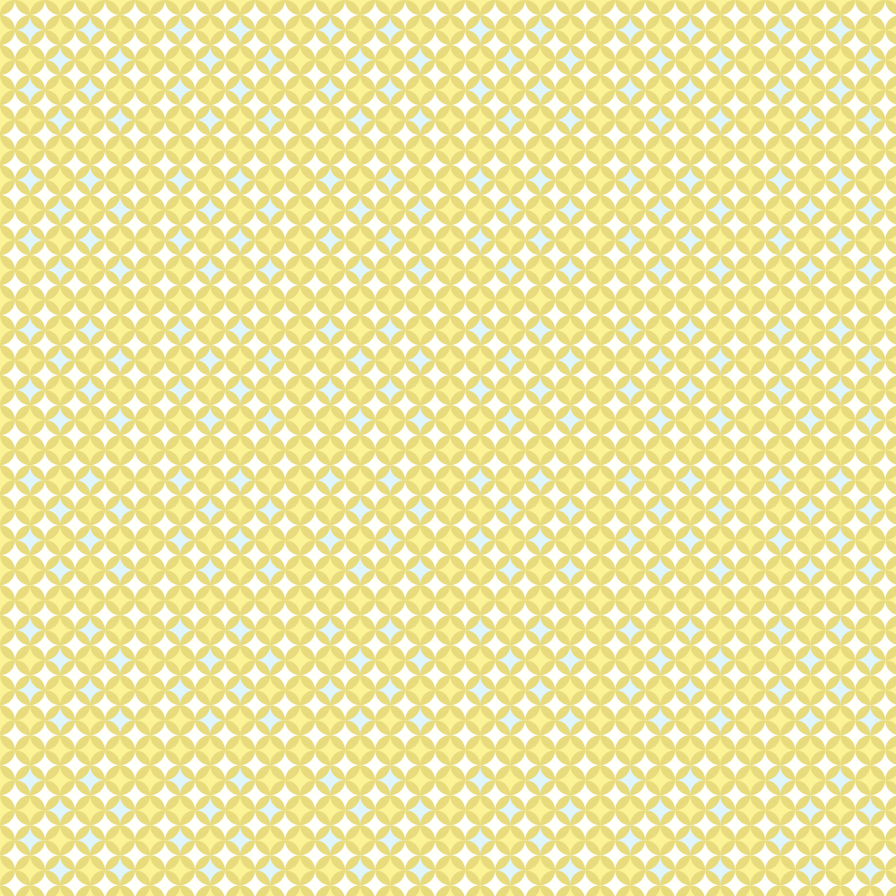
Reproduce this pattern procedurally as a WebGL 1 fragment shader.

```glsl
precision highp float;

uniform vec2 u_resolution;

#define CELLS 29.86
#define BLOCK 5.0
#define RADIUS 0.5
#define PETAL_COLOR vec3(0.91, 0.86, 0.49)
#define STAR_COLOR vec3(0.99, 0.95, 0.59)
#define ACCENT_COLOR vec3(0.88, 0.96, 0.99)
#define GAP_COLOR vec3(1.0, 1.0, 0.99)

// Antialiased coverage of a disc centred on the origin
float disc(vec2 p, float pixel) {
    return clamp(0.5 - (length(p) - RADIUS) / pixel, 0.0, 1.0);
}

// Checkered accents, with one plain row and column in every block
float accentMask(vec2 cell) {
    vec2 slot = mod(cell, BLOCK);
    float inside = step(0.5, min(slot.x, slot.y));
    float even = 1.0 - step(0.5, mod(slot.x + slot.y, 2.0));
    return inside * even;
}

void main() {
    // Grid coordinates from the top left corner
    float side = min(u_resolution.x, u_resolution.y);
    vec2 fromTop = vec2(gl_FragCoord.x, u_resolution.y - gl_FragCoord.y);
    vec2 grid = fromTop / side * CELLS;
    float pixel = CELLS / side;

    vec2 cell = floor(grid + 0.5);
    vec2 local = grid - cell;

    // Petals lie where the cell disc meets the discs at its corners
    float cellDisc = disc(local, pixel);
    float cornerDisc = disc(abs(local) - 0.5, pixel);

    vec3 star = mix(STAR_COLOR, ACCENT_COLOR, accentMask(cell));
    vec3 color = mix(star, PETAL_COLOR, cornerDisc);
    color = mix(GAP_COLOR, color, cellDisc);

    gl_FragColor = vec4(color, 1.0);
}
```
